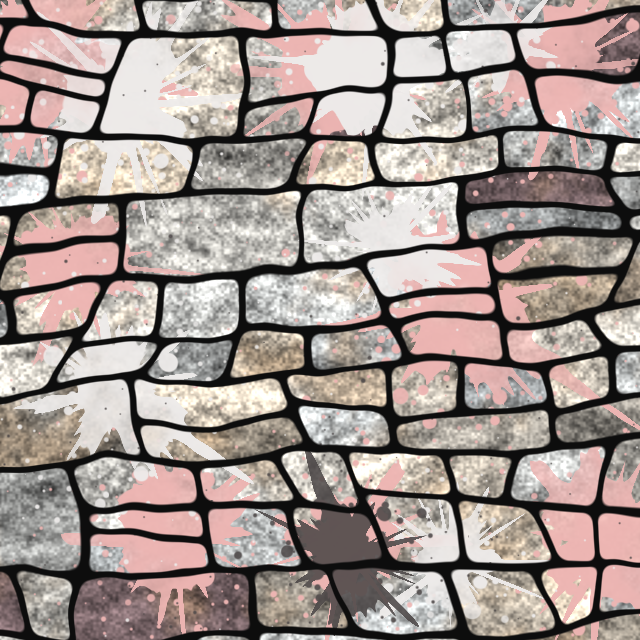
This texture is drawn by a WebGL 1 fragment shader. Its source:

```glsl
precision highp float;
// Rubble stone wall with inked black joints, spattered with pink, white and charcoal paint.
uniform vec2 u_resolution;

const vec3 INK = vec3(0.05, 0.05, 0.05);
const vec3 WARM_STONE = vec3(0.71, 0.66, 0.59);
const vec3 COOL_STONE = vec3(0.67, 0.69, 0.70);
const vec3 PLUM_STONE = vec3(0.43, 0.36, 0.37);
const vec3 OCHRE = vec3(0.58, 0.46, 0.33);
const vec3 PINK = vec3(0.93, 0.71, 0.70);
const vec3 WHITE = vec3(0.93, 0.92, 0.915);
const vec3 CHARCOAL = vec3(0.30, 0.28, 0.28);

float hash(vec2 p) {
  vec3 q = fract(vec3(p.xyx) * 0.1031);
  q += dot(q, q.yzx + 33.33);
  return fract((q.x + q.y) * q.z);
}

float noise(vec2 p) {
  vec2 i = floor(p), f = fract(p);
  f = f * f * (3.0 - 2.0 * f);
  return mix(mix(hash(i), hash(i + vec2(1.0, 0.0)), f.x),
             mix(hash(i + vec2(0.0, 1.0)), hash(i + 1.0), f.x), f.y);
}

float fbm(vec2 p) {
  float sum = 0.0, gain = 0.5;
  for (int i = 0; i < 5; i++) {
    sum += gain * noise(p);
    p = mat2(1.6, 1.2, -1.2, 1.6) * p + 17.3;
    gain *= 0.55;
  }
  return sum;
}

float smoothMin(float a, float b, float k) {
  float h = max(k - abs(a - b), 0.0) / k;
  return min(a, b) - 0.25 * h * h * k;
}

// Cuts the wall into courses, then stones: x = distance to joint, y = stone id.
vec2 masonry(vec2 p) {
  vec2 size = vec2(1.2), cell = (p + 0.1) / size;
  float joint = 1.0, id = 1.0;
  for (int i = 0; i < 8; i++) {
    bool upright = i > 2 && size.x > 2.2 * size.y;
    if (i > 4 && (size.x * size.y < 0.015 || hash(vec2(id, 7.7)) < 0.2)) break;
    vec2 across = upright ? cell : cell.yx;
    vec2 extent = upright ? size : size.yx;
    float middle = mix(0.36, 0.64, hash(vec2(id, 3.1)));
    float tilt = (hash(vec2(id, 9.4)) - 0.5) * (upright ? 0.9 : 0.35) * min(1.0, extent.y / extent.x);
    float cut = middle + tilt * (across.y - 0.5);
    float slope = tilt * extent.x / extent.y;
    joint = smoothMin(joint, abs(across.x - cut) * extent.x / sqrt(1.0 + slope * slope), 0.016);
    float side = step(cut, across.x);
    across.x = mix(across.x / cut, (across.x - cut) / (1.0 - cut), side);
    extent.x *= mix(middle, 1.0 - middle, side);
    cell = upright ? across : across.yx;
    size = upright ? extent : extent.yx;
    id = id * 2.0 + side;
  }
  return vec2(joint, id);
}

vec3 stoneColor(vec2 p, float id) {
  float angle = (hash(vec2(id, 1.3)) - 0.5) * 1.4;
  vec2 q = mat2(cos(angle), sin(angle), -sin(angle), cos(angle)) * p * vec2(13.0, 24.0) + id * 3.7;
  float relief = fbm(q) - fbm(q + vec2(-0.15, 0.35));
  float grain = 0.6 * noise(p * 230.0) + 0.4 * noise(p * 110.0 + 40.0);
  vec3 base = mix(WARM_STONE, COOL_STONE, hash(vec2(id, 5.2)));
  base *= mix(0.82, 1.22, hash(vec2(id, 8.6)));
  base = mix(base, PLUM_STONE, step(0.93, hash(vec2(id, 2.9))));
  base = mix(base, OCHRE, 0.5 * smoothstep(0.55, 0.85, fbm(p * 7.0 + id)));
  return base * (1.0 + 1.1 * relief + 0.55 * (fbm(q * 0.6 + 9.0) - 0.5) + 0.75 * (grain - 0.5));
}

// Blot with soft lobes and thin radial rays.
float splat(vec2 offset, float radius, float seed, float blur) {
  float r = length(offset);
  vec2 dir = offset / max(r, 0.0001);
  float reach = 0.5 + 0.6 * noise(dir * 1.8 + seed) + 1.6 * pow(noise(dir * 11.0 + seed), 5.0);
  reach += 0.4 * (noise(offset * 30.0 + seed) - 0.5);
  return smoothstep(-blur, blur, reach * radius - r);
}

float drops(vec2 p, float scale, float amount, float seed, float blur) {
  vec2 cell = floor(p * scale) + seed;
  float radius = 0.4 * clamp(amount - hash(cell), 0.0, 0.9);
  vec2 center = 0.5 + (vec2(hash(cell + 4.1), hash(cell + 8.3)) - 0.5) * (1.0 - 2.0 * radius);
  float gap = (radius - length(fract(p * scale) - center)) / scale;
  return smoothstep(-blur, blur, gap) * step(0.03, radius);
}

// One paint colour: a blot per jittered grid cell, with spatter around it.
float paintLayer(vec2 p, float place, float seed, vec2 radii, float chance, float blur) {
  float cover = 0.0, halo = 0.0;
  for (int i = 0; i < 9; i++) {
    vec2 cell = vec2(mod(float(i), 3.0), floor(float(i) / 3.0));
    vec2 center = (cell + 0.1 + 0.8 * vec2(hash(cell + place), hash(cell + place + 5.7))) / 3.0;
    float radius = mix(radii.x, radii.y, hash(cell + seed));
    float present = step(hash(cell + seed + 2.4), chance);
    vec2 offset = p - center;
    cover = max(cover, present * splat(offset, radius, seed + float(i) * 7.0, blur));
    halo = max(halo, present * exp(-0.4 * dot(offset, offset) / (radius * radius)));
  }
  cover = max(cover, drops(p, 17.0, 0.75 * halo + 0.14, seed, blur));
  return max(cover, drops(p, 41.0, 0.8 * halo + 0.16, seed + 50.0, blur));
}

void main() {
  vec2 p = gl_FragCoord.xy / u_resolution;
  float blur = 1.1 / min(u_resolution.x, u_resolution.y);
  vec2 bend = vec2(noise(p * 6.0), noise(p * 6.0 + 31.0)) - 0.5;
  vec2 wobble = vec2(noise(p * 24.0 + 11.0), noise(p * 24.0 + 63.0)) - 0.5;
  vec2 wall = masonry(p + 0.045 * bend + 0.008 * wobble);
  vec3 color = stoneColor(p, wall.y);

  // Paint, worn thin in places
  float wear = 0.72 + 0.26 * smoothstep(0.25, 0.6, fbm(p * 9.0 + 5.0));
  color = mix(color, PINK, wear * paintLayer(p, 12.0, 21.0, vec2(0.06, 0.145), 0.9, blur));
  color = mix(color, WHITE, wear * paintLayer(p, 44.0, 35.0, vec2(0.05, 0.125), 0.75, blur));
  color = mix(color, CHARCOAL, 0.88 * paintLayer(p, 44.0, 58.0, vec2(0.035, 0.08), 0.45, blur));

  // Inked joints
  float halfWidth = 0.0042 + 0.0022 * noise(p * 18.0 + 3.0);
  color = mix(INK, color, smoothstep(-blur, blur, wall.x - halfWidth));
  gl_FragColor = vec4(clamp(color, 0.0, 1.0), 1.0);
}
```
